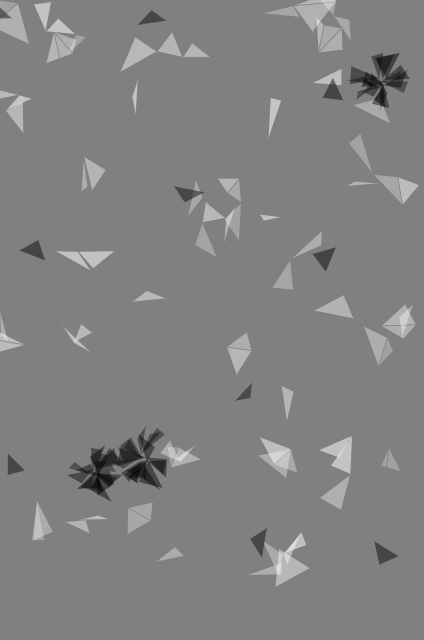
Reproduce this background procedurally as a WebGL 1 fragment shader.

```glsl
precision highp float;

uniform vec2 u_resolution;

#define BASE_GREY 0.5
#define CHAINS 46
#define CHAIN_LENGTH 3
#define DARK_SHARDS 10
#define BURSTS 3
#define BURST_SHARDS 18
#define LIGHT_REACH vec2(0.030, 0.068)
#define DARK_REACH vec2(0.022, 0.052)
#define SEAM 0.0006
#define SEED 3.7

const float TAU = 6.2831853;

vec4 hash4(float n) {
    return fract(sin((n + SEED) * vec4(12.9898, 78.233, 39.425, 94.673)) * 4375.85);
}

vec2 polar(float angle, float radius) {
    return radius * vec2(cos(angle), sin(angle));
}

// Signed distance to the line a-b, positive on its right side
float edgeDistance(vec2 p, vec2 a, vec2 b) {
    vec2 e = b - a;
    return dot(p - a, normalize(vec2(e.y, -e.x)));
}

// Antialiased coverage of a counter-clockwise triangle, inset to leave a seam
float shard(vec2 p, vec2 a, vec2 b, vec2 c) {
    float d = max(edgeDistance(p, a, b), max(edgeDistance(p, b, c), edgeDistance(p, c, a)));
    return clamp(0.5 - (d + SEAM) * u_resolution.y, 0.0, 1.0);
}

// Evenly spread but jittered position on the canvas
vec2 scatter(float i, vec2 jitter, float aspect) {
    vec2 cell = fract(i * vec2(0.7549, 0.5698) + SEED) + 0.16 * (jitter - 0.5);
    return vec2(cell.x * aspect, mix(0.04, 1.0, cell.y));
}

// Pale shards: fans around a hub that sometimes hop on to the last tip
float addLightChains(float grey, vec2 p, float aspect) {
    for (int i = 0; i < CHAINS; i++) {
        float id = float(i);
        vec4 start = hash4(id);
        vec2 hub = scatter(id, start.xy, aspect);
        float angle = start.z * TAU;
        float reach = mix(LIGHT_REACH.x, LIGHT_REACH.y, start.w);
        float count = 1.0 + floor(hash4(id + 60.0).x * 3.0);
        for (int j = 0; j < CHAIN_LENGTH; j++) {
            if (float(j) >= count) break;
            vec4 h = hash4(id * 3.0 + float(j) + 120.0);
            float nextAngle = angle + mix(0.15, 1.15, h.x);
            float nextReach = mix(LIGHT_REACH.x, LIGHT_REACH.y, h.y);
            vec2 tip = hub + polar(nextAngle, nextReach);
            float cover = shard(p, hub, hub + polar(angle, reach), tip);
            grey = mix(grey, 1.0, cover * mix(0.26, 0.55, h.z));
            angle = nextAngle;
            reach = nextReach;
            if (h.w > 0.55) {
                hub = tip;
                angle += h.w * 2.0 * TAU;
            }
        }
    }
    return grey;
}

// One dark shard around a hub, shaped by its random values
float darken(float grey, vec2 p, vec2 hub, vec4 h) {
    float angle = h.x * TAU;
    vec2 a = hub + polar(angle, mix(DARK_REACH.x, DARK_REACH.y, h.y));
    vec2 b = hub + polar(angle + mix(0.3, 1.0, h.w), mix(DARK_REACH.x, DARK_REACH.y, h.z));
    return grey * (1.0 - mix(0.36, 0.48, h.w) * shard(p, hub, a, b));
}

// Single dark shards spread over the canvas
float addDarkShards(float grey, vec2 p, float aspect) {
    for (int i = 0; i < DARK_SHARDS; i++) {
        float id = float(i);
        vec4 h = hash4(id + 300.0);
        vec2 hub = scatter(id + 0.5, h.zw, aspect);
        grey = darken(grey, p, hub, vec4(h.xy, 0.6 + 0.4 * h.z, 0.4 + 0.6 * h.w));
    }
    return grey;
}

// Dense dark bursts: one high on the right, the others low on the left
float addBursts(float grey, vec2 p, float aspect) {
    for (int k = 0; k < BURSTS; k++) {
        float id = float(k);
        vec2 hub = vec2(0.9 * aspect, 0.87);
        if (k > 0) hub = vec2(0.1 * aspect, 0.245) + id * vec2(0.08, 0.018);
        for (int j = 0; j < BURST_SHARDS; j++) {
            vec4 h = hash4(id * 40.0 + float(j) + 400.0);
            grey = darken(grey, p, hub + 0.016 * (h.wy - 0.5), h);
        }
    }
    return grey;
}

void main() {
    vec2 p = gl_FragCoord.xy / u_resolution.y;
    float aspect = u_resolution.x / u_resolution.y;
    float grey = addLightChains(BASE_GREY, p, aspect);
    grey = addDarkShards(grey, p, aspect);
    grey = addBursts(grey, p, aspect);
    gl_FragColor = vec4(vec3(grey), 1.0);
}
```
